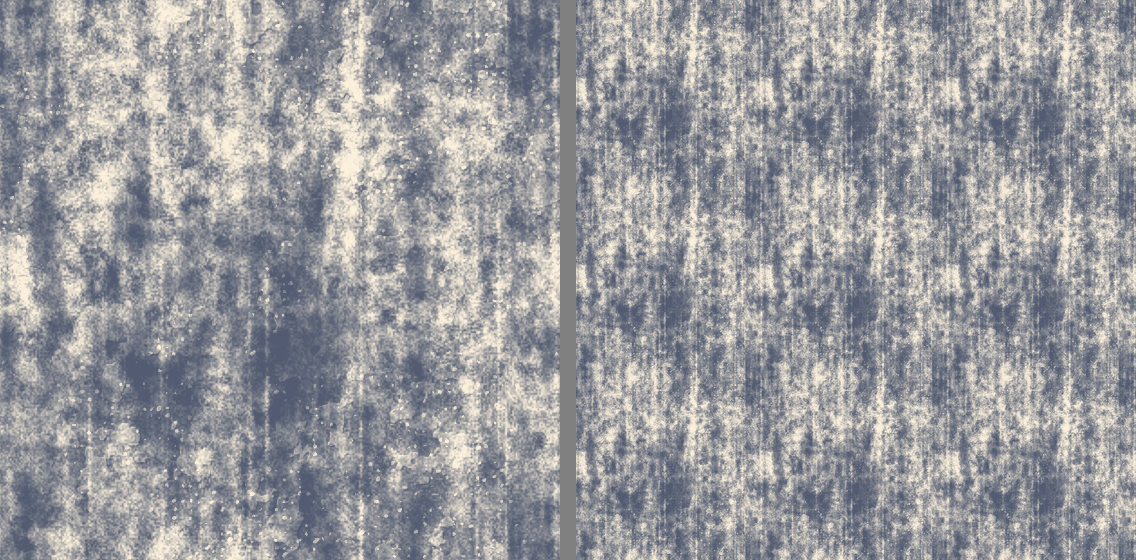
Left, the tile; right, the same tile 3 across and 3 down.
This texture is drawn by a three.js fragment shader. Its source:

```glsl
varying vec2 vUv;

const vec3 SLATE_BLUE = vec3(0.320, 0.357, 0.442);
const vec3 CREAM      = vec3(0.985, 0.940, 0.860);

// Whole cell counts across and up, so every layer wraps
const vec2 CLOUD_CELLS  = vec2(4.0, 3.0);
const vec2 STREAK_CELLS = vec2(24.0, 1.0);
const vec2 SMEAR_CELLS  = vec2(38.0, 6.0);
const vec2 SCUFF_CELLS  = vec2(5.0, 44.0);
const vec2 BLOTCH_CELLS = vec2(13.0, 10.0);
const vec2 MOTTLE_CELLS = vec2(46.0, 42.0);
const vec2 CHIP_CELLS   = vec2(25.0, 23.0);
const vec2 GRAIN_CELLS  = vec2(310.0, 290.0);
const vec2 SPECK_CELLS  = vec2(72.0);

const float BASE_TONE     = 0.43;
const float CLOUD_AMOUNT  = 0.95;
const float STREAK_AMOUNT = 0.75;
const float SMEAR_AMOUNT  = 0.60;
const float SCUFF_AMOUNT  = 0.25;
const float BLOTCH_AMOUNT = 0.20;
const float MOTTLE_AMOUNT = 0.75;
const float GRAIN_AMOUNT  = 0.40;
const float CHIP_AMOUNT   = 0.20;
const float RELIEF_AMOUNT = 0.16;
const float SPECK_AMOUNT  = 0.32;
const float RUN_AMOUNT    = 0.26;
const float WARP_SIZE     = 0.035;
const vec2  RELIEF_SHIFT  = vec2(-0.0018, 0.0024);
const int   OCTAVES = 4;
const int   RUNS    = 13;

float hash(vec2 p, float seed) {
  return fract(sin(dot(p, vec2(12.9898, 78.233)) + seed * 17.31) * 43758.5453);
}

// Value noise that repeats after the given whole number of cells
float noise(vec2 uv, vec2 cells, float seed) {
  vec2 p = uv * cells;
  vec2 i = floor(p);
  vec2 f = p - i;
  f = f * f * (3.0 - 2.0 * f);
  vec2 a = floor(mod(i + 0.5, cells));
  vec2 b = floor(mod(i + 1.5, cells));
  return mix(mix(hash(a, seed), hash(vec2(b.x, a.y), seed), f.x),
             mix(hash(vec2(a.x, b.y), seed), hash(b, seed), f.x), f.y);
}

float fbm(vec2 uv, vec2 cells, float seed) {
  float sum = 0.0, weight = 0.5, total = 0.0;
  for (int i = 0; i < OCTAVES; i++) {
    sum += weight * noise(uv, cells, seed + float(i));
    total += weight;
    weight *= 0.55;
    cells *= 2.0;
  }
  return sum / total;
}

// Ragged flakes of paint
float chips(vec2 uv, float seed) {
  return smoothstep(0.58, 0.64, fbm(uv, CHIP_CELLS, seed));
}

// Small scattered specks, each kept inside its own cell
float specks(vec2 uv) {
  vec2 p = uv * SPECK_CELLS;
  vec2 cell = floor(mod(floor(p) + 0.5, SPECK_CELLS));
  vec2 centre = 0.35 + 0.3 * vec2(hash(cell, 91.0), hash(cell, 92.0));
  float radius = mix(0.08, 0.28, hash(cell, 93.0));
  float shown = step(0.72, hash(cell, 94.0));
  return shown * (1.0 - smoothstep(radius - 0.06, radius + 0.06, length(fract(p) - centre)));
}

// Thin pale vertical runs that fade in and out
float runs(vec2 uv) {
  float sum = 0.0;
  for (int i = 0; i < RUNS; i++) {
    float id = float(i);
    float x = hash(vec2(id, 3.0), 81.0);
    float width = mix(0.002, 0.007, hash(vec2(id, 7.0), 82.0));
    float d = abs(fract(uv.x - x + 0.5) - 0.5);
    float fade = smoothstep(0.2, 0.85, noise(vec2(0.0, uv.y), vec2(1.0, 5.0), 100.0 + id));
    sum += fade * exp(-d * d / (width * width));
  }
  return min(sum, 1.3);
}

void main() {
  vec2 uv = vUv;
  vec2 warp = vec2(fbm(uv, vec2(9.0), 11.0), fbm(uv, vec2(9.0), 21.0)) - 0.5;
  vec2 bent = uv + WARP_SIZE * warp;

  // Broad stains and vertical weathering
  float tone = BASE_TONE;
  tone += CLOUD_AMOUNT * (fbm(bent, CLOUD_CELLS, 31.0) - 0.5);
  tone += STREAK_AMOUNT * (fbm(uv, STREAK_CELLS, 37.0) - 0.5);
  tone += SMEAR_AMOUNT * (fbm(uv + 0.1 * WARP_SIZE * warp, SMEAR_CELLS, 43.0) - 0.5);
  tone += SCUFF_AMOUNT * (fbm(bent, SCUFF_CELLS, 47.0) - 0.5);
  tone += BLOTCH_AMOUNT * (smoothstep(0.38, 0.6, fbm(bent, BLOTCH_CELLS, 53.0)) - 0.5);
  tone += RUN_AMOUNT * runs(uv);

  // Fine wear, rougher where the surface is pale
  float rough = mix(0.6, 1.3, smoothstep(0.1, 0.75, tone));
  tone += rough * MOTTLE_AMOUNT * (fbm(bent, MOTTLE_CELLS, 59.0) - 0.5);
  tone += rough * GRAIN_AMOUNT * (noise(uv, GRAIN_CELLS, 65.0) - 0.5);

  // Pale flakes with a lit edge, and dark pits
  float zone = smoothstep(0.42, 0.62, fbm(uv, vec2(5.0, 4.0), 67.0));
  float flake = chips(bent, 71.0);
  float relief = flake - chips(bent + RELIEF_SHIFT, 71.0);
  tone += zone * (CHIP_AMOUNT * flake + RELIEF_AMOUNT * relief);
  tone -= CHIP_AMOUNT * (1.0 - 0.6 * zone) * chips(bent, 76.0);
  tone += SPECK_AMOUNT * specks(uv + 0.25 * WARP_SIZE * (fbm(uv, vec2(80.0), 87.0) - 0.5)) * (0.3 + zone);

  gl_FragColor = vec4(mix(SLATE_BLUE, CREAM, smoothstep(-0.12, 1.08, tone)), 1.0);
}
```
